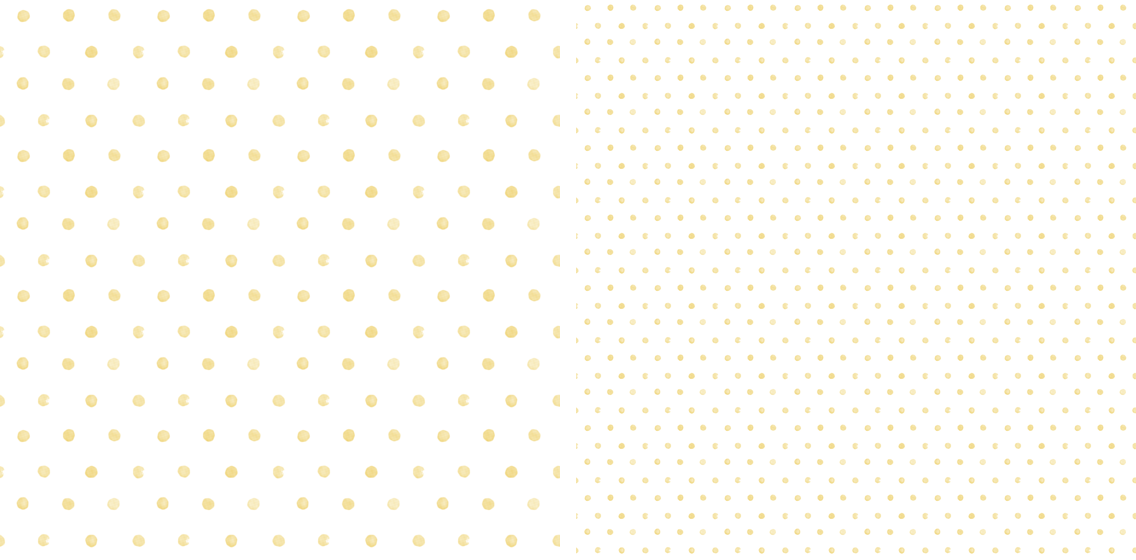
Left: one tile. Right: repeated 2 by 2.
Give the GLSL for this pattern, as a Shadertoy shader.

```glsl
// Staggered rows of small, hand-painted yellow watercolour dots on white paper.

const float TILES = 4.0;          // pattern repeats across and down
const float ROWS = 4.0;           // dot rows per repeat
const float COLS = 3.0;           // dots per row in one repeat
const float RADIUS = 0.0428;      // dot radius, as a fraction of one repeat

const vec3 PAPER = vec3(1.0);
const vec3 PALE_WASH = vec3(0.98, 0.95, 0.83);
const vec3 DEEP_WASH = vec3(0.94, 0.84, 0.50);

// Pigment load of each dot, and how much darker or lighter its core is.
const vec3 LOAD[4] = vec3[4](vec3(0.66, 0.74, 0.48), vec3(0.48, 0.74, 0.46),
                             vec3(0.68, 0.52, 0.25), vec3(0.44, 0.68, 0.44));
const vec3 CORE[4] = vec3[4](vec3(-0.35, 0.00, 0.22), vec3(-0.08, 0.05, 0.00),
                             vec3(-0.35, 0.25, -0.08), vec3(0.00, -0.32, 0.04));

// Layered sines: a soft blotchy value in about -1..1.
float blotches(vec2 p, float seed) {
    float broad = sin(3.1 * p.x + 1.7 * p.y + seed) * sin(2.3 * p.y - 1.2 * p.x + 2.0 * seed);
    float fine = sin(6.7 * p.x - 4.1 * p.y + 3.0 * seed) * sin(7.3 * p.y + 2.9 * p.x - seed);
    return 0.65 * broad + 0.35 * fine;
}

// Dot centre inside the unit repeat: a half-drop grid, nudged off true.
vec2 dotCentre(float row, float col) {
    bool odd = mod(row, 2.0) > 0.5;
    float x = odd ? 60.3 + 65.0 * col : 32.2 - 0.5 * row + 62.3 * col;
    float y = 21.0 + 48.2 * row + 2.5 * sin(2.1 * row);
    if (col < 0.5) y += row < 0.5 ? 1.0 : -0.8;
    return vec2(x, 192.0 - y) / 192.0;
}

// Coverage of a wobbly disc of unit radius.
float discCoverage(vec2 q, float seed, float blur) {
    float angle = atan(q.y, q.x);
    float edge = 1.0 + 0.035 * sin(2.0 * angle + seed)
                     + 0.025 * sin(3.0 * angle + 2.3 * seed)
                     + 0.018 * sin(7.0 * angle + 4.1 * seed);
    return 1.0 - smoothstep(-blur, blur, length(q) - edge);
}

// Dry-brush gap that eats into the right side of a dot.
float dryGap(vec2 q, float seed) {
    float reach = length((q - vec2(1.02, -0.08)) * vec2(0.85, 1.1));
    return smoothstep(0.2, 0.72, reach + 0.16 * blotches(q * 1.8, seed));
}

// Pigment density inside a dot: core, dried rim, lean and blotches.
float pigment(vec2 q, float seed, float load, float core) {
    vec2 offset = q - vec2(0.22, 0.12) * step(core, -0.2);
    float centre = core * exp(-3.0 * dot(offset, offset));
    float rim = 0.14 * smoothstep(0.62, 0.92, length(q));
    float lean = -0.09 * dot(q, vec2(0.5, 0.85));
    return load + centre + rim + lean + 0.17 * blotches(q * 1.3, seed);
}

void mainImage(out vec4 fragColor, in vec2 fragCoord) {
    vec2 p = fract(fragCoord / iResolution.xy * TILES);
    float blur = 0.05 + 0.6 * TILES / (iResolution.y * RADIUS);
    vec3 color = PAPER;

    for (int row = 0; row < int(ROWS); row++) {
        for (int col = 0; col < int(COLS); col++) {
            // Nearest wrapped copy of this dot, in units of its radius
            vec2 d = p - dotCentre(float(row), float(col));
            vec2 q = (d - round(d)) / RADIUS;
            if (dot(q, q) > 4.0) continue;

            float seed = 1.9 * float(row) + 4.3 * float(col) + 0.7;
            float cover = discCoverage(q, seed, blur);
            bool dry = (row == 1 && col == 2) || (row == 3 && col == 0);
            if (dry) cover *= dryGap(q, seed);

            float density = pigment(q, seed, LOAD[row][col], CORE[row][col]);
            vec3 wash = mix(PALE_WASH, DEEP_WASH, clamp(density, 0.0, 1.1));
            color = mix(color, wash, cover);
        }
    }
    fragColor = vec4(color, 1.0);
}
```
